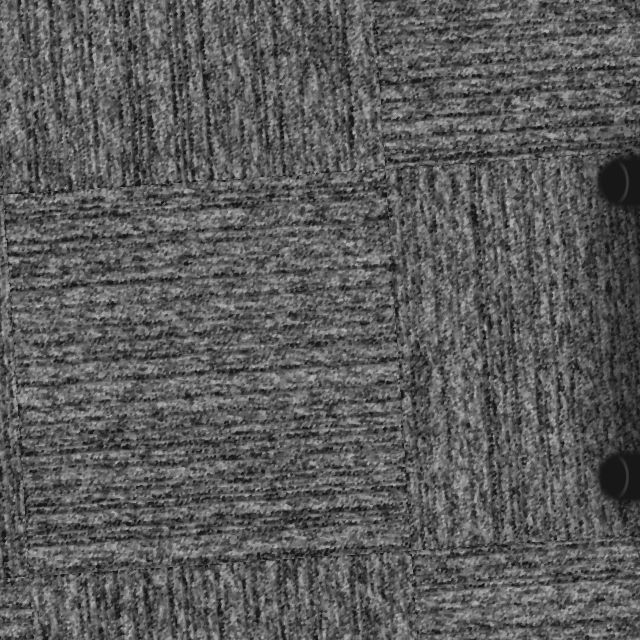
Write a Shadertoy shader that draws this texture.

```glsl
float hash(vec2 p) {
    vec3 q = fract(p.xyx * vec3(0.1031, 0.1030, 0.0973));
    q += dot(q, q.yzx + 33.33);
    return fract((q.x + q.y) * q.z);
}

// Smooth cellular noise: random tones blended between jittered cells
float tufts(vec2 p) {
    vec2 cell = floor(p), f = fract(p);
    float sum = 0.0, total = 0.0;
    for (int y = -1; y <= 1; y++)
    for (int x = -1; x <= 1; x++) {
        vec2 o = vec2(x, y), id = cell + o;
        vec2 d = o + 0.15 + 0.7 * vec2(hash(id), hash(id + 57.3)) - f;
        float w = exp(-6.5 * dot(d, d));
        sum += w * hash(id + 113.7);
        total += w;
    }
    return sum / total;
}

// Dark grooves across one tile: jittered rows, some of them doubled
float grooves(vec2 p, float seed, float fray) {
    float v = p.y + 0.0012 * sin(p.x * 23.0 + seed) + 0.005 * (fray - 0.5);
    float row = floor(v * 21.0), dark = 0.0;
    for (int i = -1; i <= 1; i++) {
        vec2 id = vec2(row + float(i), seed);
        float centre = (id.x + 0.5 + 0.5 * (hash(id) - 0.5)) / 21.0;
        float strength = mix(0.5, 1.0, hash(id + 4.7));
        float halfWidth = mix(0.002, 0.005, hash(id + 9.1));
        float pair = step(0.55, hash(id + 17.9));
        float first = 1.0 - smoothstep(0.0, 0.006, abs(v - centre) - halfWidth);
        float second = 1.0 - smoothstep(0.0, 0.005, abs(v - centre - 0.018) - 0.002);
        dark = max(dark, strength * max(first, 0.8 * pair * second));
    }
    return dark;
}

void mainImage(out vec4 fragColor, in vec2 fragCoord) {
    vec2 p = fragCoord / iResolution.y;

    // Slightly turned grid of tiles, quarter-turned in a checkerboard
    float c = cos(0.068), s = sin(0.068);
    vec2 grid = mat2(c, -s, s, c) * (p - vec2(0.046, 0.099)) / 0.598;
    vec2 tile = floor(grid), f = fract(grid);
    bool upright = mod(tile.x + tile.y, 2.0) > 0.5;
    vec2 t = upright ? f.yx : f;
    float seed = 31.0 + 7.0 * tile.x + 13.0 * tile.y;

    // Slanted yarn: long flecks, fine fibres and broad soft patches
    vec2 yarn = t + vec2(0.7 * t.y, 0.0012 * sin(t.x * 61.0 + t.y * 90.0));
    float flecks = tufts(yarn * vec2(38.0, 105.0) + seed * 19.0);
    float fibres = tufts(vec2(t.x - 0.6 * t.y, t.y + 0.4 * t.x) * vec2(150.0, 125.0) + seed * 23.0);
    float patches = tufts(t * vec2(4.0, 15.0) + seed * 5.0);
    float tone = 0.41 + 0.27 * (flecks - 0.5) + 0.32 * (fibres - 0.5) + 0.05 * (patches - 0.5);

    // Grooves, slightly broken up by the yarn
    float groove = grooves(t, seed, fibres);
    tone -= groove * (0.14 + 0.08 * flecks);

    // Seams between tiles
    vec2 edge = min(f, 1.0 - f);
    float seam = min(edge.x, edge.y) + 0.005 * (fibres - 0.5);
    tone -= 0.09 * (1.0 - smoothstep(0.001, 0.007, seam));

    // Shade near the right side
    float shade = smoothstep(0.86, 1.0, p.x) * smoothstep(0.12, 0.27, p.y) * (1.0 - smoothstep(0.72, 0.84, p.y));
    tone *= 1.0 - 0.45 * shade;
    vec3 colour = vec3(clamp(tone, 0.09, 0.72));

    // Two dark castors reaching in from the right
    for (int i = 0; i < 2; i++) {
        vec2 d = p - vec2(0.974, 0.255 + 0.46 * float(i));
        float body = length(vec2(min(d.x, 0.0), d.y)) - 0.036;
        colour = mix(vec3(0.09), colour, smoothstep(-0.004, 0.012, body));
        float rim = abs(length(d * vec2(1.7, 1.0) + vec2(0.02, 0.0)) - 0.031);
        float front = smoothstep(-0.012, 0.008, d.x);
        colour = mix(colour, vec3(0.27), 0.8 * front * (1.0 - smoothstep(0.001, 0.006, rim)));
    }
    fragColor = vec4(colour, 1.0);
}
```
